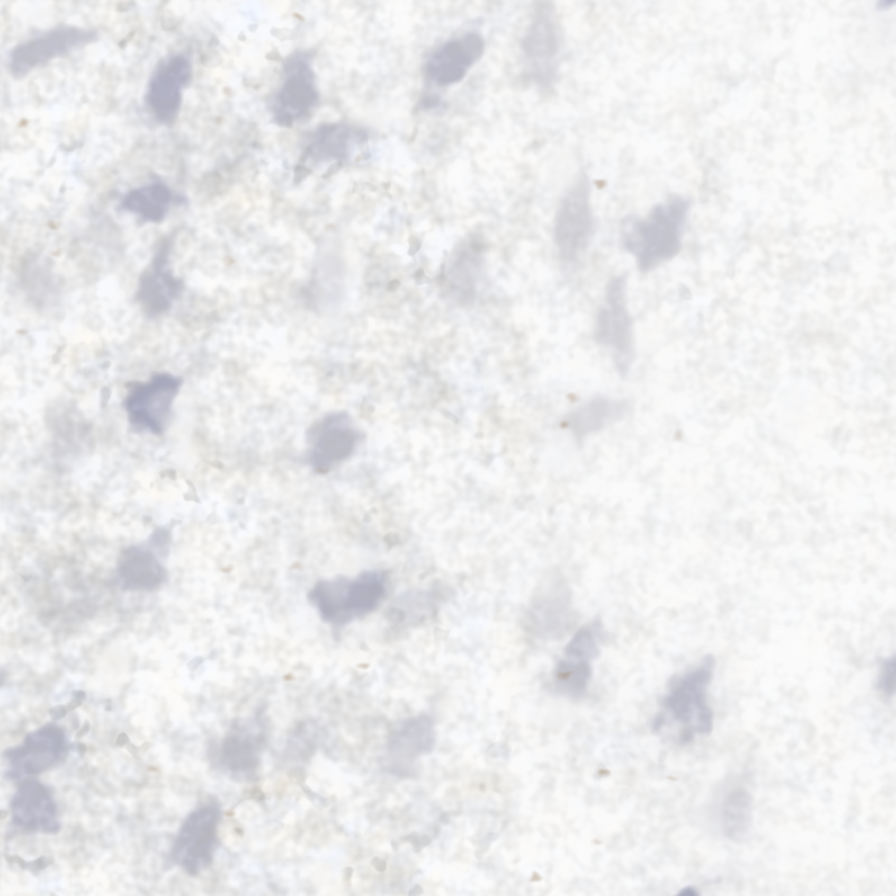
Write a WebGL 1 fragment shader that draws this texture.

```glsl
precision highp float;
uniform vec2 u_resolution;

vec2 hash2(vec2 p) {
  p = vec2(dot(p, vec2(127.1, 311.7)), dot(p, vec2(269.5, 183.3)));
  return fract(sin(p) * 43758.5);
}

float corner(vec2 cell, vec2 f, vec2 o) {
  return dot(hash2(cell + o) * 2.0 - 1.0, f - o);
}

// Gradient noise, roughly -1 to 1
float noise(vec2 p) {
  vec2 c = floor(p), f = fract(p);
  vec2 u = f * f * f * (f * (f * 6.0 - 15.0) + 10.0);
  float low = mix(corner(c, f, vec2(0, 0)), corner(c, f, vec2(1, 0)), u.x);
  float high = mix(corner(c, f, vec2(0, 1)), corner(c, f, vec2(1, 1)), u.x);
  return 1.6 * mix(low, high, u.y);
}

// Scattered tapered, slightly bent nuclei; x is cover, y is strength
vec2 nuclei(vec2 uv) {
  vec2 q = uv * 7.0, base = floor(q);
  float ragged = 0.42 * noise(uv * 26.0) + 0.32 * noise(uv * 55.0);
  vec2 stain = vec2(0.0);
  for (int j = -1; j <= 1; j++) {
    for (int i = -1; i <= 1; i++) {
      vec2 id = base + vec2(i, j);
      vec2 place = hash2(id + 3.0), kind = hash2(id + 41.0), form = hash2(id + 87.0);
      vec2 centre = id + 0.1 + 0.8 * place;
      float present = step(kind.x, mix(1.0, 0.3, centre.x / 7.0));
      float strength = mix(0.35, 1.0, pow(kind.y, 1.3));

      // Most lean up to the right
      float angle = 0.95 + (form.x - 0.5) * 1.3;
      float s = sin(angle), c = cos(angle);
      vec2 d = q - centre;
      d = vec2(c * d.x + s * d.y, c * d.y - s * d.x);
      d.y += (form.y - 0.5) * 1.2 * d.x * d.x;
      vec2 size = vec2(mix(0.25, 0.39, form.y), mix(0.20, 0.12, form.y));
      size.y *= 1.0 - 0.3 * clamp(d.x / size.x, -1.0, 1.0);

      float r = length(d / size) + ragged;
      float blur = mix(0.75, 0.42, strength);
      float body = 1.0 - smoothstep(1.0 - blur, 1.0 + blur, r);
      float halo = 0.26 * exp(-r * r * 0.35);
      float cover = present * strength * max(body, halo);
      if (cover > stain.x) stain = vec2(cover, strength);
    }
  }
  return stain;
}

// Rare small granules: x is cover, y is darkness
vec2 granules(vec2 uv) {
  vec2 q = uv * 26.0 + 0.12 * vec2(noise(uv * 70.0), noise(uv * 70.0 + 50.0));
  vec2 id = floor(q), kind = hash2(id + 19.0);
  vec2 d = fract(q) - 0.3 - 0.4 * hash2(id + 7.0);
  float present = step(kind.x, mix(0.07, 0.01, uv.x));
  float dark = step(0.92, kind.y);
  float cover = 1.0 - smoothstep(0.0, 0.22, length(d * vec2(0.8, 1.1)));
  return vec2(present * cover * mix(0.2 + 0.4 * kind.y, 0.95, dark), dark);
}

void main() {
  vec2 uv = gl_FragCoord.xy / u_resolution;

  // Pale tissue, denser and rougher toward the left
  float dense = smoothstep(1.05, 0.15, uv.x + 0.35 * noise(uv * 3.5));
  float cloud = noise(uv * 6.0 + 9.0) + 0.9 * noise(uv * 13.0 + 23.0);
  float mottle = 0.9 * noise(uv * 28.0) + 0.9 * noise(uv * 52.0) + 0.85 * noise(uv * 100.0);
  float fibre = noise(uv * vec2(75.0, 16.0) + 31.0);
  float shade = 0.012 + 0.032 * dense + cloud * mix(0.010, 0.055, dense);
  shade += mottle * mix(0.034, 0.066, dense) + 0.014 * fibre * (1.0 - dense);

  // Soft dark flecks gathered in patches
  float patches = smoothstep(-0.1, 0.45, noise(uv * 8.0 + 12.0));
  float fleck = smoothstep(0.15, 0.6, noise(uv * 40.0 + 60.0) + 0.4 * noise(uv * 90.0 + 33.0));
  shade += 0.085 * fleck * patches * (0.3 + dense);

  // Clear hollows; the brightest tissue saturates toward white
  float hollow = smoothstep(0.34, 0.6, noise(uv * 12.0 + 70.0));
  shade = mix(shade, 0.006, 0.7 * hollow);
  shade = max(shade, 0.16 * shade);
  vec3 color = vec3(0.978 - shade);

  // Warm and lilac drift, strongest in the flecked patches
  float hue = noise(uv * 20.0 + 15.0) + 0.7 * noise(uv * 55.0 + 5.0);
  color += hue * vec3(0.010, 0.0, -0.020) * (0.3 + dense * (0.5 + patches));

  // Grey-lilac stain with a blotchy interior
  vec2 stain = nuclei(uv);
  float cover = stain.x * (1.0 - 0.3 * hollow) * clamp(0.95 - 0.25 * mottle, 0.45, 1.0);
  vec3 stainColor = mix(vec3(0.69, 0.69, 0.71), vec3(0.64, 0.64, 0.73), stain.y);
  stainColor -= 0.06 * mottle;
  color = mix(color, stainColor, cover);

  // Brown and near-black granules
  vec2 grain = granules(uv);
  vec3 grainColor = mix(vec3(0.66, 0.57, 0.47), vec3(0.28, 0.22, 0.23), grain.y);
  color = mix(color, grainColor, grain.x);

  gl_FragColor = vec4(clamp(color, 0.0, 1.0), 1.0);
}
```
